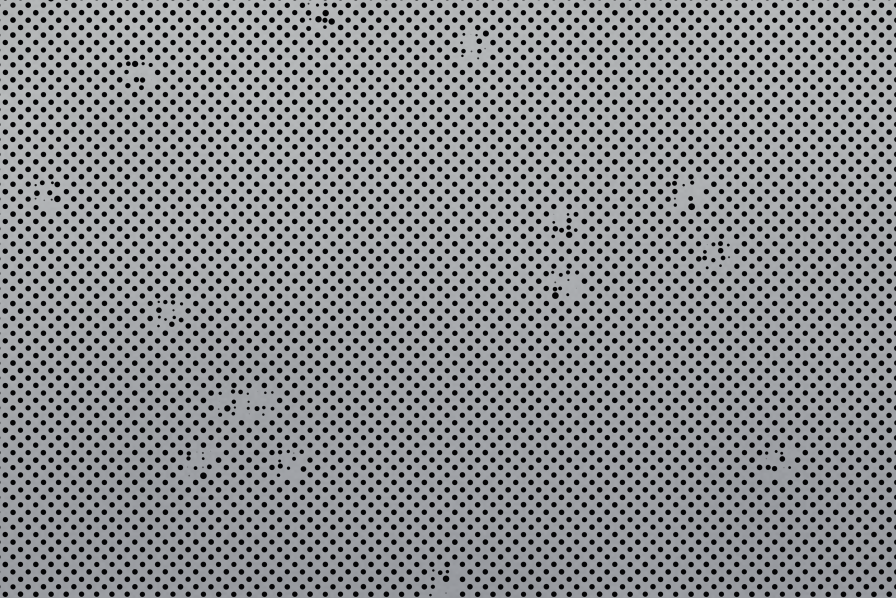
Reproduce this texture procedurally as a Shadertoy shader.

```glsl
// Perforated grey sheet metal: small round black holes on a staggered grid,
// built as two interleaved lattices, with soft shading and fine grain.
// Rare damaged blocks hold shifted, shrunken, clogged or additional holes.

float hash(vec2 p) {
    vec3 h = fract(vec3(p.xyx) * 0.1031);
    h += dot(h, h.yzx + 33.33);
    return fract((h.x + h.y) * h.z);
}

float valueNoise(vec2 p) {
    vec2 i = floor(p), f = fract(p);
    f = f * f * (3.0 - 2.0 * f);
    return mix(mix(hash(i), hash(i + vec2(1, 0)), f.x),
               mix(hash(i + vec2(0, 1)), hash(i + vec2(1, 1)), f.x), f.y);
}

// Coverage by one lattice of holes; extra holes exist only in damaged blocks
float holes(vec2 grid, vec2 offset, float soft, bool extra) {
    vec2 g = grid - offset;
    vec2 id = floor(g + 0.5);
    vec2 seed = id + offset * 37.0 + 100.0;
    float damaged = step(0.976, hash(floor((id + offset) / 2.0) + 211.0));

    vec2 shift = vec2(hash(seed + 7.3), hash(seed + 19.7)) - 0.5;
    float radius = 0.176 * (0.96 + 0.08 * hash(seed));
    radius *= mix(1.0, 1.25 * hash(seed + 3.1), damaged);
    if (extra) radius *= 0.8 * damaged;

    float d = length((g - id - shift * mix(0.015, 0.22, damaged)) * vec2(1.0, 0.98));
    float present = smoothstep(0.02, 0.08, radius);
    return present * (1.0 - smoothstep(radius - soft, radius + soft, d));
}

void mainImage(out vec4 fragColor, in vec2 fragCoord) {
    vec2 uv = fragCoord / iResolution.xy;
    vec2 repeats = vec2(58.8, 40.1);
    vec2 grid = vec2(uv.x, 1.0 - uv.y) * repeats;
    float soft = max(0.045, 0.58 * repeats.x / iResolution.x);

    // Sheet: lighter towards the top, with broad stains and fine grain
    float light = smoothstep(-0.1, 1.05, uv.y) - 0.12 * (uv.x - 0.5);
    vec3 sheet = mix(vec3(0.60, 0.61, 0.63), vec3(0.705, 0.715, 0.72), light);
    sheet += 0.03 * (valueNoise(grid * 0.12) - 0.5);
    sheet += 0.025 * (valueNoise(grid * 5.0) - 0.5);

    // Two staggered lattices, plus stray holes between neighbours
    float hole = holes(grid, vec2(0.85, 0.35), soft, false);
    hole = max(hole, holes(grid, vec2(0.35, 0.85), soft, false));
    hole = max(hole, holes(grid, vec2(0.35, 0.35), soft, true));

    fragColor = vec4(mix(sheet, vec3(0.015, 0.015, 0.02), hole), 1.0);
}
```
